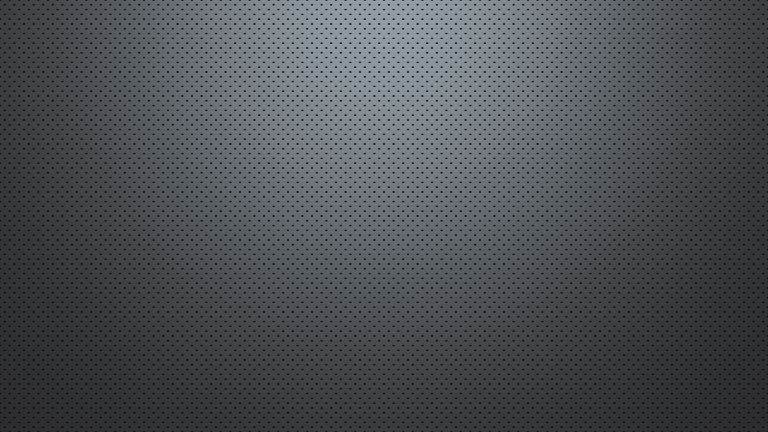
A WebGL 2 fragment shader for this pattern:

```glsl
#version 300 es
precision highp float;
// Perforated steel sheet: tiny holes on a diagonal grid under a soft light from the top centre.

uniform vec2 u_resolution;
out vec4 fragColor;

// Offset from the nearest hole centre, in canvas heights; holes form two interleaved grids.
vec2 holeOffset(vec2 uv, vec2 canvas) {
    vec2 repeats = vec2(80.0, 45.0);
    vec2 cell = uv * repeats;
    vec2 a = (fract(cell) - 0.5) * canvas / repeats;
    vec2 b = (fract(cell + 0.5) - 0.5) * canvas / repeats;
    return dot(a, a) < dot(b, b) ? a : b;
}

// Antialiased coverage of a flattened disc.
float disc(vec2 p, float radius, float pixel) {
    float d = length(p * vec2(1.0, 1.35)) - radius;
    return 1.0 - smoothstep(-0.6 * pixel, 0.6 * pixel, d);
}

void main() {
    vec2 uv = gl_FragCoord.xy / u_resolution;
    vec2 canvas = vec2(u_resolution.x / u_resolution.y, 1.0);
    float pixel = 1.0 / u_resolution.y;

    // Lit metal, cool in the light and neutral in the shade
    vec2 fromLight = vec2(2.0 * (uv.x - 0.5), 1.05 * (1.0 - uv.y));
    float light = exp(-1.7 * dot(fromLight, fromLight));
    vec3 metal = mix(vec3(0.16, 0.16, 0.165), vec3(0.57, 0.61, 0.64), light);

    // Faint lower lip, then the dark hole
    vec2 p = holeOffset(uv, canvas);
    float lip = disc(p + vec2(0.0, 0.0025), 0.0026, pixel);
    float hole = disc(p, 0.0026, pixel);
    vec3 color = metal * (1.0 + 0.08 * lip);
    color = mix(color, metal * 0.15 + 0.015, hole);

    fragColor = vec4(color, 1.0);
}
```
